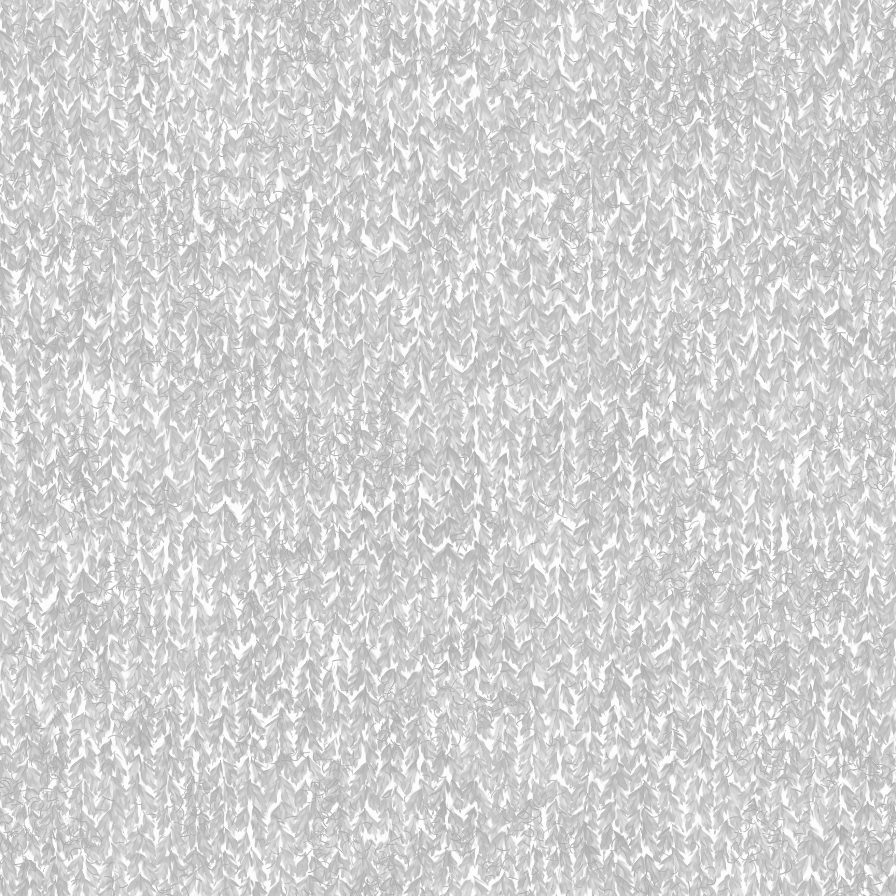
Give the GLSL for this texture, as a Shadertoy shader.

```glsl
// Pale grey knitted wool: columns of feathery chevron stitches under stray fuzz.

const float COLUMNS = 32.0;        // stitch columns, two leaning legs each
const float ROWS = 38.0;           // stitches down the canvas
const float TILT = 0.33;           // lean of a leg, radians
const vec2 LEG_SIZE = vec2(0.27, 0.80); // half width and half length, in rows
const float BARBS = 10.0;          // fibres across one row height
const float BARB_ANGLE = 0.55;     // spread of the fibres from the spine, radians
const float WARP = 0.006;          // uneven drift of the fabric
const float HAIR_CELLS = 96.0;     // fuzz grid across the canvas
const float HAIR_WIDTH = 0.0005;   // half width of a hair
const int HAIR_LAYERS = 3;
const vec3 GAP_COLOUR = vec3(0.99);
const vec3 WOOL_COLOUR = vec3(0.69);
const vec3 HAIR_COLOUR = vec3(0.68);

vec2 hash2(vec2 p) {
    vec3 q = fract(p.xyx * vec3(0.1031, 0.1030, 0.0973));
    q += dot(q, q.yzx + 33.33);
    return fract((q.xx + q.yz) * q.zy);
}

float noise(vec2 p) {
    vec2 i = floor(p), f = fract(p);
    f = f * f * (3.0 - 2.0 * f);
    float low = mix(hash2(i).x, hash2(i + vec2(1, 0)).x, f.x);
    float high = mix(hash2(i + vec2(0, 1)).x, hash2(i + vec2(1, 1)).x, f.x);
    return mix(low, high, f.y);
}

vec2 rotate(vec2 p, float angle) {
    float c = cos(angle), s = sin(angle);
    return vec2(c * p.x - s * p.y, s * p.x + c * p.y);
}

// Darkness of one leg; p is measured in rows from its centre
float leg(vec2 p, vec2 id, float side) {
    vec2 size = hash2(id + 71.0), tone = hash2(id + 139.0);
    p = rotate(p, side * (TILT + 0.25 * (size.x - 0.5)));
    vec2 q = p / (LEG_SIZE * (0.82 + 0.36 * size));
    // Barbs sweep back from the spine like a feather
    vec2 sweep = rotate(vec2(abs(p.x), p.y), -BARB_ANGLE) * vec2(BARBS, 0.3 * BARBS);
    sweep.x += 5.0 * step(0.0, p.x);
    float barb = smoothstep(0.15, 0.85, noise(sweep + hash2(id) * 60.0));
    // Pointed leaf with a ragged outline
    float edge = abs(q.x) + q.y * q.y + 0.55 * (barb - 0.5);
    float cover = 1.0 - smoothstep(0.65, 1.15, edge);
    float rim = exp(-40.0 * (edge - 0.75) * (edge - 0.75));
    float spine = exp(-60.0 * q.x * q.x) * (1.0 - smoothstep(0.5, 1.0, abs(q.y)));
    float fibre = 0.30 + 0.40 * (1.0 - barb) + 0.12 * tone.x + 0.10 * q.y;
    return cover * fibre + 0.14 * rim + 0.14 * spine;
}

float stitches(vec2 uv) {
    vec2 cells = vec2(2.0 * COLUMNS, ROWS);
    vec2 grid = uv * cells;
    float shade = 0.0;
    for (int i = -1; i <= 1; i++) {
        // Both legs of a column share a vertical phase
        float across = floor(grid.x) + float(i);
        float phase = 0.5 * hash2(vec2(floor(across * 0.5), 17.0)).x;
        vec2 shifted = grid + vec2(0.0, phase);
        for (int j = -1; j <= 1; j++) {
            vec2 id = vec2(across, floor(shifted.y) + float(j));
            float side = 2.0 * mod(id.x, 2.0) - 1.0;
            vec2 jitter = (hash2(id + 31.0) - 0.5) * vec2(0.2, 0.25);
            vec2 p = (shifted - id - 0.5 - jitter) * ROWS / cells;
            shade = max(shade, leg(p, id, side));
        }
    }
    return shade;
}

// Curved stray hairs, gathered in patches
float fuzz(vec2 uv, float pixel) {
    float cover = 0.0;
    for (int layer = 0; layer < HAIR_LAYERS; layer++) {
        vec2 grid = uv * HAIR_CELLS + float(layer) * vec2(0.37, 0.61);
        for (int j = -1; j <= 1; j++)
        for (int i = -1; i <= 1; i++) {
            vec2 id = floor(grid) + vec2(i, j);
            vec2 seed = id + float(layer) * 211.0;
            vec2 place = hash2(seed + 5.0), form = hash2(seed + 43.0);
            vec2 spot = id / HAIR_CELLS;
            float patches = 0.5 * noise(spot * 14.0) + 0.5 * noise(spot * 33.0);
            float chance = 0.06 + 0.55 * smoothstep(0.48, 0.8, patches);
            if (hash2(seed + 97.0).x > chance) continue;
            vec2 p = rotate(grid - id - place, 6.2832 * form.x);
            float bend = (form.y - 0.5) * 2.2;
            float slope = 2.0 * bend * p.x;
            float across = abs(p.y - bend * (p.x * p.x - 0.08)) / sqrt(1.0 + slope * slope);
            float beyond = max(abs(p.x) - 0.35 - 0.3 * place.x, 0.0);
            float d = length(vec2(across, beyond)) / HAIR_CELLS - HAIR_WIDTH;
            float line = 1.0 - smoothstep(-0.5 * pixel, 0.7 * pixel, d);
            cover = max(cover, line * (0.6 + 0.4 * place.y));
        }
    }
    return cover;
}

void mainImage(out vec4 fragColor, in vec2 fragCoord) {
    float pixel = 1.0 / min(iResolution.x, iResolution.y);
    vec2 uv = fragCoord * pixel;

    // Wavering columns and rows
    vec2 drift = vec2(noise(uv * 11.0), noise(uv * 13.0 + 50.0)) - 0.5;
    float shade = stitches(uv + WARP * drift);

    // Worn, paler areas
    shade *= 0.9 + 0.2 * noise(uv * 18.0 + 90.0);
    vec3 colour = mix(GAP_COLOUR, WOOL_COLOUR, clamp(shade, 0.0, 1.0));

    // Fuzz lying over the stitches
    colour = mix(colour, HAIR_COLOUR, fuzz(uv, pixel));
    fragColor = vec4(colour, 1.0);
}
```
